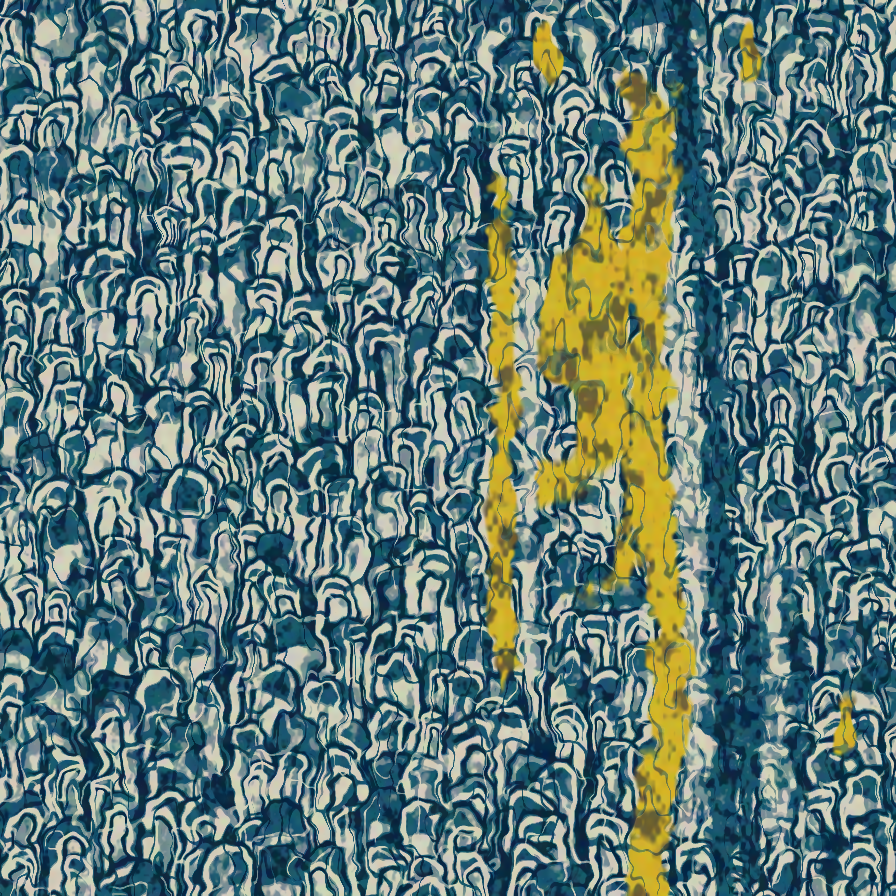
Reproduce this pattern procedurally as a Shadertoy shader.

```glsl
// A dense field of overlapping dome-topped strokes in navy, teal and cream,
// painted row by row from back to front, then roughened with ink lines.
// Ragged ochre ribbons and a dark vertical seam run through the field.

const vec3 NAVY  = vec3(0.04, 0.16, 0.25);
const vec3 TEAL  = vec3(0.10, 0.34, 0.43);
const vec3 GREY  = vec3(0.46, 0.56, 0.57);
const vec3 CREAM = vec3(0.82, 0.81, 0.73);
const vec3 OCHRE = vec3(0.82, 0.70, 0.16);
const vec3 OLIVE = vec3(0.42, 0.38, 0.20);
const vec2 GRID = vec2(20.0, 19.0);          // columns and rows of domes
const vec2 DOME_RADIUS = vec2(0.019, 0.033); // smallest and largest
const float BODY_LENGTH = 4.4;               // in dome radii
const float WARP = 0.013;                    // wobble of the brush
const float INK = 0.75;                      // strength of the dark lines

float hash(vec2 p) {
    vec3 a = fract(vec3(p.xyx) * 0.1031);
    a += dot(a, a.yzx + 33.33);
    return fract((a.x + a.y) * a.z);
}

float noise(vec2 p) {
    vec2 i = floor(p), f = fract(p);
    f = f * f * (3.0 - 2.0 * f);
    return mix(mix(hash(i), hash(i + vec2(1, 0)), f.x),
               mix(hash(i + vec2(0, 1)), hash(i + vec2(1, 1)), f.x), f.y);
}

vec2 noise2(vec2 p) { return vec2(noise(p), noise(p + 71.3)) - 0.5; }

// Soft line of the given half width around zero
float line(float d, float halfWidth) {
    return 1.0 - smoothstep(halfWidth * 0.5, halfWidth * 1.5, abs(d));
}

// Distance to an arch that is open downwards
float arch(vec2 q, float radius) { return length(vec2(q.x, max(q.y, 0.0))) - radius; }

// Tone (x) and coverage (y) of one dome; q is in dome radii
vec2 dome(vec2 q, vec2 id, float soft) {
    float kind = hash(id + 5.7), side = hash(id + 9.1) - 0.5;
    float d = arch(q, 1.0);
    float streak = noise(vec2(q.x * 3.6, q.y * 0.9) + id * 7.3);
    float body = 0.36 + 0.75 * streak - 0.35 * smoothstep(0.1, 0.8, q.x * sign(side));
    float cap = 0.14 + 0.30 * noise(q * 1.7 + id * 3.1);
    float capEdge = -0.2 - 0.9 * kind + side * q.x - 0.5 * q.x * q.x;
    float t = mix(body, cap, smoothstep(-0.12, 0.12, q.y - capEdge));

    // Inner arch: a pale opening with a dark contour on part of the domes
    float inner = arch(q - vec2(side * 0.6, -0.45), 0.45);
    float hollow = step(0.42, kind);
    t = mix(t, 0.45 + 0.5 * streak, hollow * smoothstep(0.08, -0.08, inner));
    t = mix(t, 0.88, hollow * line(inner - 0.12, 0.10));
    t = mix(t, 0.06, hollow * line(inner + 0.10, 0.08));

    // Pale rim inside a dark outline
    t = mix(t, 0.86, line(d + 0.32, 0.11) * smoothstep(0.15, 0.5, hash(id + 2.3)));
    t = mix(t, 0.06, smoothstep(-0.22, -0.10, d));
    float cover = smoothstep(soft, -soft, d) * smoothstep(-BODY_LENGTH, 0.6 - BODY_LENGTH, q.y);
    return vec2(t, cover);
}

// Paints the domes from the back rows to the front ones
float crowd(vec2 p) {
    vec2 cell = floor(p * GRID);
    float t = 0.15;
    for (int row = 3; row >= -1; row--)
    for (int col = -1; col <= 1; col++) {
        vec2 id = cell + vec2(col, row);
        vec2 jitter = vec2(hash(id + 31.7), hash(id + 57.1)) - 0.5;
        float radius = mix(DOME_RADIUS.x, DOME_RADIUS.y, hash(id + 13.9));
        vec2 centre = (id + 0.5 + jitter * vec2(0.8, 0.7)) / GRID;
        vec2 layer = dome((p - centre) / radius, id + 40.0, 0.0025 / radius);
        t = mix(t, layer.x, layer.y);
    }
    return t;
}

// Upright ribbon with ragged edges, from height span.x to span.y
float ribbon(vec2 p, float x, float halfWidth, vec2 span) {
    float rough = noise(p * vec2(38.0, 30.0)) + 0.5 * noise(p * 105.0) - 0.75;
    float across = smoothstep(0.004, -0.004, abs(p.x - x) - halfWidth + rough * 0.022);
    vec2 ends = smoothstep(span - 0.015, span + 0.015, vec2(p.y + rough * 0.06));
    return across * ends.x * (1.0 - ends.y);
}

void mainImage(out vec4 fragColor, in vec2 fragCoord) {
    vec2 p = fragCoord / iResolution.y;
    vec2 w = p + WARP * noise2(p * 34.0) + 0.5 * WARP * noise2(p * 95.0);
    float t = crowd(w);

    // Seam and pale margins
    float seam = 0.808 - 0.045 * smoothstep(0.35, 1.0, p.y);
    float grain = noise(p * vec2(170.0, 110.0));
    float pale = max(ribbon(p, seam - 0.036, 0.018, vec2(0.08, 0.82)),
                 max(ribbon(p, 0.587, 0.010, vec2(0.24, 0.76)),
                     ribbon(p, 0.865, 0.017, vec2(0.07, 0.35))));
    float dark = max(ribbon(p, seam, 0.013, vec2(-0.1, 1.1)),
                 max(ribbon(p, 0.836, 0.009, vec2(-0.1, 0.30)),
                     ribbon(p, 0.890, 0.008, vec2(0.08, 0.34))));
    t = mix(t, 0.55 + 0.4 * t + 0.15 * (grain - 0.5), pale * 0.8);
    t = mix(t, 0.10 + 0.2 * grain, dark * 0.92);

    // Wiry strokes and grain
    float wire = line(noise(w * vec2(72.0, 27.0) + 11.0) - 0.5, 0.05);
    float glint = line(noise(w * vec2(60.0, 34.0) + 47.0) - 0.56, 0.045);
    t = mix(t, 0.86, glint * 0.65 * (1.0 - dark));
    t = mix(t, 0.07, wire * INK * (1.0 - 0.5 * pale));
    t += 0.22 * (grain - 0.5) + 0.12 * (noise(p * 260.0) - 0.5);

    vec3 color = mix(NAVY, TEAL, smoothstep(0.10, 0.26, t));
    color = mix(color, GREY, smoothstep(0.36, 0.50, t));
    color = mix(color, CREAM, smoothstep(0.58, 0.74, t));

    // Ochre ribbons, a broken patch between them and sparse flecks
    float bend = 0.725 + 0.025 * line(p.y - 0.25, 0.13);
    float ochre = ribbon(p, bend, 0.023, vec2(-0.1, 0.91));
    ochre = max(ochre, ribbon(p, 0.563 + 0.012 * (0.5 - p.y), 0.013, vec2(0.24, 0.81)));
    float broken = smoothstep(0.44, 0.52, noise(p * vec2(24.0, 13.0) + 3.0));
    ochre = max(ochre, ribbon(p, 0.655, 0.050, vec2(0.34, 0.78)) * broken);
    vec2 fleckId = floor(p * vec2(9.0, 8.0));
    vec2 fleck = (fract(p * vec2(9.0, 8.0)) - 0.5) / vec2(9.0, 8.0) + 0.02 * noise2(p * 45.0);
    ochre = max(ochre, step(0.93, hash(fleckId + 17.0))
                     * smoothstep(1.1, 0.8, length(fleck / vec2(0.013, 0.036))));
    float shade = noise(w * vec2(55.0, 38.0) + 23.0) * 0.65 + grain * 0.45;
    vec3 paint = mix(OLIVE, OCHRE, smoothstep(0.28, 0.55, shade));
    color = mix(color, paint, ochre * (1.0 - 0.5 * wire));

    // Slight colour flicker
    color += 0.07 * (vec3(noise(p * 120.0), noise(p * 120.0 + 19.0), noise(p * 120.0 + 37.0)) - 0.5);
    fragColor = vec4(clamp(color, 0.0, 1.0), 1.0);
}
```
